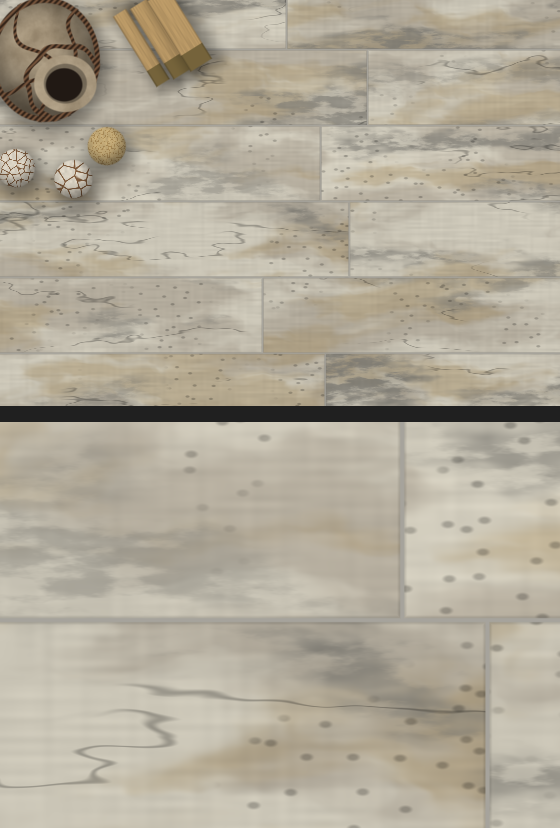
Top: the whole. Bottom: its middle third, enlarged.
Reproduce this texture procedurally as a Shadertoy shader.

```glsl
// Weathered wood-look floor planks with a roped jar, three books and three balls.
#define ROW_HEIGHT 0.187
#define ROW_START 0.130
#define PLANK_LENGTH 1.2
#define GROUT_HALF 0.0017
#define GREY_WEAR 0.75
#define TAN_STAIN 0.5
#define BALL_RADIUS 0.047
#define PX (1.0 / iResolution.y)

const vec3 CREAM = vec3(0.81, 0.79, 0.73);
const vec3 STONE = vec3(0.71, 0.68, 0.62);
const vec3 SLATE = vec3(0.50, 0.49, 0.46);
const vec3 TAN = vec3(0.65, 0.57, 0.42);
const vec3 ROPE = vec3(0.38, 0.27, 0.19);

float hash(vec2 p) {
    vec3 q = fract(p.xyx * 0.1031);
    q += dot(q, q.yzx + 33.33);
    return fract((q.x + q.y) * q.z);
}

float noise(vec2 p) {
    vec2 i = floor(p), f = fract(p);
    f *= f * (3.0 - 2.0 * f);
    return mix(mix(hash(i), hash(i + vec2(1, 0)), f.x),
               mix(hash(i + vec2(0, 1)), hash(i + vec2(1, 1)), f.x), f.y);
}

float fbm(vec2 p) {
    float sum = 0.0, amp = 0.5;
    for (int i = 0; i < 5; i++) {
        sum += amp * noise(p);
        p = mat2(1.9, 0.25, -0.25, 1.9) * p + 7.3;
        amp *= 0.55;
    }
    return sum / 1.055;
}

// Nearest and second nearest distance to scattered points
vec2 cellular(vec2 p) {
    vec2 near = vec2(9.0);
    for (int k = 0; k < 9; k++) {
        vec2 cell = floor(p) + vec2(k % 3 - 1, k / 3 - 1);
        float d = length(cell + vec2(hash(cell), hash(cell + 57.0)) - p);
        near = d < near.x ? vec2(d, near.x) : vec2(near.x, min(near.y, d));
    }
    return near;
}

void paint(inout vec3 col, vec3 ink, float d) {
    col = mix(col, ink, 1.0 - smoothstep(-PX, PX, d));
}

void shadow(inout vec3 col, float d) {
    col *= 0.62 + 0.38 * smoothstep(-0.025, 0.045, d);
}

float ellipse(vec2 p, vec2 r) { return (length(p / r) - 1.0) * min(r.x, r.y); }

float box(vec2 p, vec2 h) {
    vec2 d = abs(p) - h;
    return length(max(d, 0.0)) + min(max(d.x, d.y), 0.0);
}

// Cloudy cream wood with worn grey streaks, stains, fibres, cracks and pits
vec3 wood(vec2 p, float seed) {
    vec2 q = p + vec2(seed * 37.0, seed * 19.0);
    float warp = fbm(q * vec2(5.0, 9.0));
    float grain = noise(q * vec2(16.0, 190.0));
    vec3 col = mix(STONE, CREAM, smoothstep(0.34, 0.62, fbm(q * vec2(4.0, 11.0) + warp)));
    float stain = smoothstep(0.52, 0.72, fbm(q * vec2(2.8, 10.0) + 31.0 + warp));
    col = mix(col, TAN, TAN_STAIN * stain);
    float patches = smoothstep(0.50, 0.68, fbm(q * vec2(3.0, 13.0) + 11.0 + 0.6 * warp));
    float flakes = smoothstep(0.32, 0.60, fbm(q * vec2(22.0, 75.0)));
    col = mix(col, SLATE, GREY_WEAR * patches * (0.25 + 0.75 * flakes) * (0.6 + 0.6 * hash(vec2(seed * 91.0))));
    col *= 0.97 + 0.06 * grain + 0.03 * (noise(q * vec2(130.0, 14.0)) - 0.5);
    float crack = 1.0 - smoothstep(0.0, 0.010, abs(fbm(q * vec2(2.2, 10.0) + 53.0) - 0.5));
    col *= 1.0 - 0.24 * crack * smoothstep(0.48, 0.68, noise(q * vec2(5.0, 9.0) + 5.0));
    float pit = 1.0 - smoothstep(0.05, 0.16, cellular(q * vec2(22.0, 38.0)).x);
    return col * (1.0 - 0.22 * pit * smoothstep(0.5, 0.75, noise(q * 7.0)));
}

vec3 planks(vec2 p) {
    float joints[6] = float[6](0.801, 0.647, 0.860, 0.790, 0.905, 0.706);
    float v = (p.y - ROW_START) / ROW_HEIGHT, row = floor(v);
    float u = (p.x - joints[clamp(int(row) + 1, 0, 5)]) / PLANK_LENGTH;
    vec2 f = vec2(fract(u), v - row);
    vec2 edge = min(f, 1.0 - f) * vec2(PLANK_LENGTH, ROW_HEIGHT);
    float d = min(edge.x, edge.y);
    float seed = hash(vec2(floor(u) + 13.0, row + 29.0));
    vec3 col = wood(p, seed) * (0.97 + 0.05 * seed);
    col *= 0.88 + 0.12 * smoothstep(GROUT_HALF, GROUT_HALF + 0.003, d);
    paint(col, vec3(0.65, 0.64, 0.61), d - GROUT_HALF);
    return col;
}

void ball(inout vec3 col, vec2 p, vec3 base, vec3 vein, float scale) {
    float d = length(p) - BALL_RADIUS;
    shadow(col, length(p - vec2(0.008, -0.014)) - BALL_RADIUS);
    vec2 cells = cellular(p * scale + 40.0);
    vec3 skin = mix(vein, base, smoothstep(0.04, 0.16, cells.y - cells.x));
    skin *= 0.94 + 0.12 * noise(p * 160.0 + 90.0);
    float light = 1.0 - 0.4 * smoothstep(0.02, 0.07, length(p - vec2(-0.008, 0.016)));
    paint(col, skin * light, d);
}

void books(inout vec3 col, vec2 p) {
    for (int i = 0; i < 3; i++) {
        float n = float(i);
        vec2 q = mat2(0.85, 0.53, -0.53, 0.85) * (p - vec2(0.348 + 0.047 * n, 0.882 + 0.022 * n));
        q = vec2(q.x, q.y);
        q = vec2(dot(p - vec2(0.348 + 0.047 * n, 0.882 + 0.022 * n), vec2(0.85, 0.53)),
                 dot(p - vec2(0.348 + 0.047 * n, 0.882 + 0.022 * n), vec2(-0.53, 0.85)));
        vec2 size = vec2(0.019 + 0.006 * n, 0.102);
        shadow(col, box(q - vec2(0.012, -0.008), size));
        vec3 cover = vec3(0.73, 0.60, 0.40) * (0.93 + 0.1 * noise(q * vec2(300.0, 20.0)));
        cover = mix(vec3(0.46, 0.39, 0.23), cover, smoothstep(-0.058, -0.054, q.y));
        paint(col, cover * (0.8 + 0.2 * smoothstep(0.0, 0.006, size.x - abs(q.x))), box(q, size));
    }
}

void jar(inout vec3 col, vec2 p) {
    vec2 b = p - vec2(0.111, 0.853), m = p - vec2(0.161, 0.794);
    float body = ellipse(b, vec2(0.132, 0.150)), r = length(m);
    shadow(col, ellipse(b - vec2(0.012, -0.016), vec2(0.132, 0.150)));
    vec3 clay = mix(vec3(0.50, 0.44, 0.35), vec3(0.74, 0.68, 0.58), fbm(p * 22.0));
    paint(col, clay * (1.05 - 0.5 * smoothstep(0.03, 0.17, length(b - vec2(-0.02, 0.04)))), body);
    // Rope net: straps fan out from the mouth, hoops tie them together
    float turn = fract(atan(m.y, m.x) * 7.0 / 6.2832 + 0.2 * sin(r * 32.0));
    float strap = abs(turn - 0.5) * r * 0.9 - 0.005;
    float hoop = min(abs(r - 0.094 - 0.004 * sin(turn * 6.2832)) - 0.006, abs(body + 0.003) - 0.006);
    vec3 twine = ROPE * (0.85 + 0.35 * sin((p.x - p.y) * 420.0));
    paint(col, twine, max(min(strap, hoop), body - 0.004));
    paint(col, clay * 1.05, ellipse(m, vec2(0.077, 0.070)));
    paint(col, clay * 0.72, ellipse(m, vec2(0.053, 0.049)));
    paint(col, vec3(0.13, 0.10, 0.08), ellipse(m + vec2(0.003, 0.003), vec2(0.045, 0.041)));
}

void mainImage(out vec4 fragColor, in vec2 fragCoord) {
    vec2 p = fragCoord / iResolution.y;
    vec3 col = planks(p);
    books(col, p);
    jar(col, p);
    vec3 shell = vec3(0.86, 0.83, 0.77), seam = vec3(0.50, 0.36, 0.24);
    ball(col, p - vec2(0.039, 0.586), shell, seam, 62.0);
    ball(col, p - vec2(0.181, 0.559), shell, seam, 40.0);
    ball(col, p - vec2(0.263, 0.640), vec3(0.77, 0.67, 0.47), vec3(0.66, 0.54, 0.34), 110.0);
    fragColor = vec4(col, 1.0);
}
```
